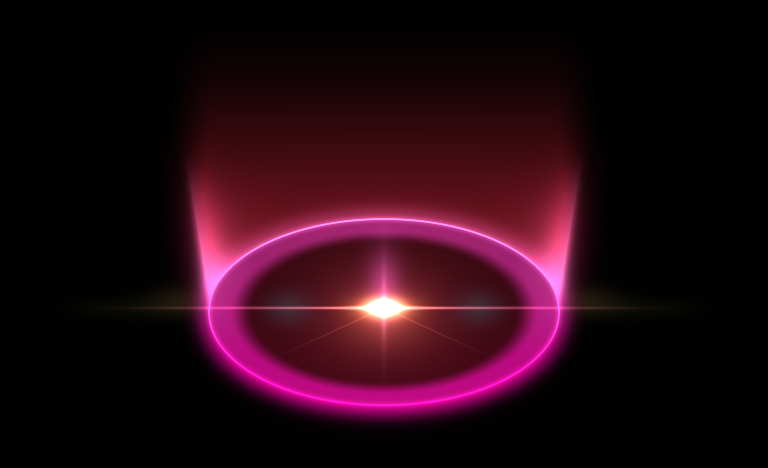
Reproduce this background procedurally as a Shadertoy shader.

```glsl
// Glowing magenta ring with rising red light walls and a bright star flare at its heart.
#define RING_CENTER vec2(0.0, -0.167)
#define RING_RADII vec2(0.374, 0.199)
#define STAR_CENTER vec2(0.0, -0.158)
#define WALL_COLOR vec3(0.40, 0.065, 0.10)
#define BEAM_COLOR vec3(0.76, 0.36, 0.58)
#define RING_TOP vec3(1.0, 0.56, 0.95)
#define RING_BOTTOM vec3(1.0, 0.10, 0.75)
#define BAND_TOP vec3(0.60, 0.13, 0.42)
#define BAND_BOTTOM vec3(0.72, 0.03, 0.50)

float gauss(float x, float width) {
    return exp(-x * x / (width * width));
}

float gauss2(vec2 p, vec2 size) {
    p /= size;
    return exp(-dot(p, p));
}

// Approximate signed distance to an ellipse; r is the normalized radius.
float ellipseDistance(vec2 p, vec2 radii, float r) {
    return r * (r - 1.0) / max(length(p / (radii * radii)), 1e-3);
}

// Red curtain and its bright slanted side edges.
vec3 lightWalls(vec2 p) {
    float inset = 0.395 + 0.162 * min(p.y, 0.19) - abs(p.x);
    float blur = mix(0.018, 0.05, smoothstep(0.05, 0.3, p.y));
    float curtain = smoothstep(-blur, blur * 1.6, inset);
    curtain *= smoothstep(0.48, -0.05, p.y) * smoothstep(-0.19, -0.06, p.y);

    float side = inset > 0.0 ? exp(-inset / 0.052) : exp(inset / 0.010);
    float halo = gauss(inset, 0.05);
    float rise = smoothstep(0.19, -0.10, p.y) * smoothstep(-0.185, -0.10, p.y);
    vec3 color = WALL_COLOR * curtain;
    color += BEAM_COLOR * side * rise;
    color += vec3(0.20, 0.02, 0.06) * halo * smoothstep(0.25, -0.05, p.y)
           * smoothstep(-0.25, -0.08, p.y);
    color += vec3(0.10, 0.12, 0.20) * gauss2(vec2(inset - 0.025, p.y + 0.10), vec2(0.04, 0.07));
    return color;
}

// Dark disc, translucent inner band, outer glow and thin bright rim.
vec3 addRing(vec3 color, vec2 p) {
    vec2 q = p - RING_CENTER;
    float r = length(q / RING_RADII);
    float d = ellipseDistance(q, RING_RADII, r);
    float height = smoothstep(-0.16, 0.16, q.y);
    float inside = smoothstep(0.003, -0.003, d);

    vec3 disc = mix(vec3(0.23, 0.02, 0.07), vec3(0.19, 0.02, 0.05), height);
    float band = smoothstep(0.74, 0.89, r);
    vec3 bandColor = mix(BAND_BOTTOM, BAND_TOP, height);
    bandColor += vec3(0.10, 0.10, 0.10) * smoothstep(0.7, 1.0, abs(q.x) / RING_RADII.x) * height;
    color = mix(color, mix(disc, bandColor, band), inside);

    float outer = (1.0 - inside) * gauss(max(d, 0.0), 0.029);
    color += outer * mix(vec3(0.72, 0.0, 0.48), vec3(0.26, 0.12, 0.25), height);

    float aa = 0.7 / iResolution.y;
    float rim = smoothstep(0.0017 + aa, 0.0017 - aa, abs(d));
    vec3 rimColor = mix(RING_BOTTOM, RING_TOP, height);
    color = mix(color, rimColor, 0.88 * rim);
    return color + rimColor * 0.22 * gauss(d, 0.007);
}

// White core, tapered streaks, soft halos and faint diagonal rays.
vec3 starFlare(vec2 p) {
    vec2 q = p - STAR_CENTER;
    vec2 a = abs(q);
    vec3 color = vec3(0.55, 0.25, 0.27) * exp(-length(q * vec2(0.75, 1.0)) / 0.065);
    color += vec3(0.30, 0.13, 0.30) * gauss2(q - vec2(0.0, 0.05), vec2(0.035, 0.08));
    color += vec3(0.10, 0.08, 0.01) * gauss2(q + vec2(0.0, 0.04), vec2(0.10, 0.06));

    // Horizontal streak that narrows away from the core
    float taper = 0.002 + 0.013 * exp(-a.x / 0.035);
    float streak = gauss(q.y, taper);
    color += vec3(1.0, 0.72, 0.60) * streak * exp(-a.x / 0.085);
    color += vec3(0.42, 0.20, 0.26) * gauss(q.y, 0.003) * smoothstep(0.66, 0.15, a.x);

    // Vertical glint and compact core
    color += vec3(0.45, 0.27, 0.40) * gauss(q.x, 0.006) * exp(-a.y / 0.045);
    color += vec3(1.6, 1.45, 1.05) * gauss2(q, vec2(0.032, 0.017));
    color += vec3(0.5, 0.35, 0.12) * gauss2(q, vec2(0.065, 0.026));

    // Teal and olive lens tints along the axis
    color += vec3(0.0, 0.12, 0.12) * gauss2(vec2(a.x - 0.205, q.y), vec2(0.05, 0.035));
    color += vec3(0.10, 0.08, 0.04) * gauss2(vec2(a.x - 0.44, q.y - 0.015), vec2(0.06, 0.03));
    color += vec3(0.04, 0.04, 0.015) * gauss2(vec2(a.x - 0.53, q.y), vec2(0.12, 0.022));

    // Diagonal rays below the core
    float ray = gauss(q.y + 0.46 * a.x, 0.0018) * smoothstep(0.28, 0.04, a.x);
    return color + vec3(0.16, 0.07, 0.08) * ray;
}

void mainImage(out vec4 fragColor, in vec2 fragCoord) {
    vec2 p = (fragCoord - 0.5 * iResolution.xy) / iResolution.y;
    vec3 color = addRing(lightWalls(p), p);
    color += starFlare(p);
    fragColor = vec4(clamp(color, 0.0, 1.0), 1.0);
}
```
